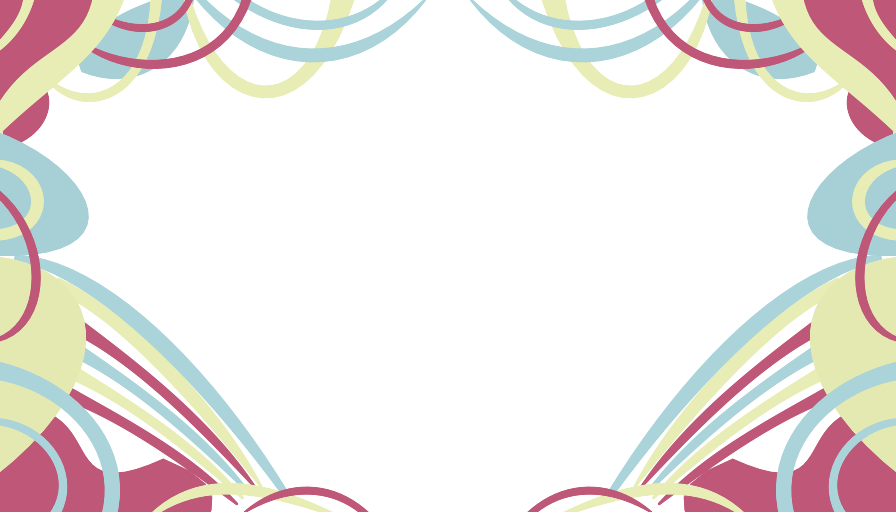
Give the GLSL for this background, as a Shadertoy shader.

```glsl
const vec3 YELLOW = vec3(0.906, 0.929, 0.71);
const vec3 BLUE = vec3(0.665, 0.827, 0.855);
const vec3 PINK = vec3(0.75, 0.34, 0.47);
const int STEPS = 20;

vec2 point;      // mirrored position, y measured down from the top edge
vec3 colour;     // painted so far
float softness;  // edge width

vec2 cubic(vec2 a, vec2 b, vec2 c, vec2 d, float t) {
    float s = 1.0 - t;
    return s * s * s * a + 3.0 * s * t * (s * b + t * c) + t * t * t * d;
}

// Distance to a segment in x, place along it in y
vec2 segment(vec2 a, vec2 b) {
    vec2 ab = b - a, ap = point - a;
    float h = clamp(dot(ap, ab) / dot(ab, ab), 0.0, 1.0);
    return vec2(length(ap - ab * h), h);
}

void paint(float dist, vec3 tint) {
    colour = mix(colour, tint, 1.0 - smoothstep(-0.5, 0.5, dist / softness));
}

// Curved stroke; width holds the half widths at start, middle and end
void ribbon(vec2 a, vec2 b, vec2 c, vec2 d, vec3 width, vec3 tint) {
    vec2 low = min(min(a, b), min(c, d)) - 0.2;
    vec2 high = max(max(a, b), max(c, d)) + 0.2;
    if (any(lessThan(point, low)) || any(greaterThan(point, high))) return;
    float dist = 9.0;
    vec2 last = a;
    for (int i = 0; i < STEPS; i++) {
        vec2 next = cubic(a, b, c, d, float(i + 1) / float(STEPS));
        vec2 hit = segment(last, next);
        float t = (float(i) + hit.y) / float(STEPS);
        float w = mix(mix(width.x, width.z, t), width.y, 4.0 * t * (1.0 - t));
        dist = min(dist, hit.x - w);
        last = next;
    }
    paint(dist, tint);
}

// Closed shape: curve a..d, then back from d to a through e and f
void blob(vec2 a, vec2 b, vec2 c, vec2 d, vec2 e, vec2 f, vec3 tint) {
    float dist = 9.0, side = 1.0;
    vec2 last = a;
    for (int i = 1; i <= 2 * STEPS; i++) {
        float t = float(i) / float(STEPS);
        vec2 next = t <= 1.0 ? cubic(a, b, c, d, t) : cubic(d, e, f, a, t - 1.0);
        dist = min(dist, segment(last, next).x);
        if ((last.y > point.y) != (next.y > point.y)) {
            float crossing = mix(last.x, next.x, (point.y - last.y) / (next.y - last.y));
            if (point.x < crossing) side = -side;
        }
        last = next;
    }
    paint(dist * side, tint);
}

void topCorner() {
    blob(vec2(1.67, -0.1), vec2(1.65, 0.5), vec2(1.2, 0.82), vec2(0.7, 0.62),
         vec2(0.6, 0.45), vec2(0.8, 0.1), BLUE * 0.98);
    ribbon(vec2(0.45, 0.72), vec2(0.75, 0.98), vec2(1.28, 0.85), vec2(1.34, -0.02), vec3(0.02, 0.04, 0.05), YELLOW);
    ribbon(vec2(1.6, -0.02), vec2(1.85, 1.0), vec2(2.65, 1.12), vec2(2.94, -0.02), vec3(0.03, 0.055, 0.1), YELLOW);
    ribbon(vec2(1.68, -0.05), vec2(2.25, 0.62), vec2(3.05, 0.67), vec2(3.65, -0.01), vec3(0.03, 0.06, 0.01), BLUE);
    ribbon(vec2(2.03, -0.03), vec2(2.45, 0.29), vec2(3.0, 0.31), vec2(3.32, -0.03), vec3(0.04, 0.04, 0.02), BLUE);
    ribbon(vec2(0.75, 0.4), vec2(1.15, 0.65), vec2(1.9, 0.65), vec2(2.12, -0.02), vec3(0.02, 0.04, 0.04), PINK);
    ribbon(vec2(0.85, 0.12), vec2(1.1, 0.3), vec2(1.5, 0.3), vec2(1.63, -0.02), vec3(0.02, 0.035, 0.03), PINK);
    // Berry, stem and its core
    blob(vec2(0.35, 0.7), vec2(0.5, 0.85), vec2(0.42, 1.15), vec2(0.1, 1.26),
         vec2(-0.1, 1.1), vec2(0.1, 0.8), PINK);
    blob(vec2(1.08, -0.05), vec2(0.9, 0.5), vec2(0.45, 0.7), vec2(-0.05, 1.2),
         vec2(-1.0, 0.0), vec2(0.0, -1.0), YELLOW);
    blob(vec2(0.8, -0.05), vec2(0.72, 0.45), vec2(0.25, 0.4), vec2(-0.05, 0.95),
         vec2(-1.0, 0.0), vec2(0.0, -1.0), PINK);
    ribbon(vec2(0.25, -0.03), vec2(0.22, 0.15), vec2(0.1, 0.3), vec2(-0.03, 0.42), vec3(0.05, 0.04, 0.03), YELLOW);
}

// Tapering strokes fanning toward the lower middle
void beams() {
    for (int i = 3; i >= 0; i--) {
        float k = float(i);
        vec3 tint = i == 1 ? BLUE : i == 2 ? YELLOW : PINK;
        ribbon(vec2(0.7 - 0.05 * k, 2.83 + 0.18 * k), vec2(1.2 - 0.05 * k, 3.15 + 0.15 * k),
               vec2(1.75 - 0.05 * k, 3.64 + 0.1 * k), vec2(2.18 - 0.05 * k, 4.18 + 0.05 * k),
               vec3(0.065, 0.042, 0.012), tint);
    }
    ribbon(vec2(0.5, 2.45), vec2(1.05, 2.7), vec2(1.8, 3.5), vec2(2.25, 4.2), vec3(0.06, 0.06, 0.01), YELLOW);
    ribbon(vec2(0.15, 2.22), vec2(0.85, 2.3), vec2(1.75, 3.2), vec2(2.45, 4.25), vec3(0.03, 0.07, 0.03), BLUE);
}

void sideAndBottom() {
    blob(vec2(0.25, 3.5), vec2(0.9, 3.6), vec2(0.5, 4.35), vec2(1.4, 3.94),
         vec2(3.2, 4.6), vec2(-1.4, 6.0), PINK);
    blob(vec2(-0.05, 2.2), vec2(0.9, 2.3), vec2(1.1, 3.2), vec2(-0.05, 4.1),
         vec2(-0.5, 3.5), vec2(-0.5, 2.8), YELLOW * 0.985);
    blob(vec2(-0.05, 1.12), vec2(0.85, 1.45), vec2(1.2, 2.25), vec2(-0.05, 2.2),
         vec2(-0.5, 2.0), vec2(-0.5, 1.3), BLUE * 0.98);
    // Rings on the side
    ribbon(vec2(-0.02, 1.4), vec2(0.42, 1.48), vec2(0.45, 1.98), vec2(-0.02, 2.02), vec3(0.03, 0.055, 0.05), YELLOW);
    ribbon(vec2(-0.02, 1.66), vec2(0.42, 2.05), vec2(0.42, 2.78), vec2(-0.02, 2.92), vec3(0.03, 0.04, 0.02), PINK);
    // Hooks in the corner
    ribbon(vec2(-0.05, 3.18), vec2(0.6, 3.3), vec2(1.1, 3.85), vec2(0.93, 4.45), vec3(0.08, 0.065, 0.065), BLUE);
    ribbon(vec2(-0.05, 3.62), vec2(0.4, 3.65), vec2(0.7, 4.1), vec2(0.45, 4.45), vec3(0.03, 0.035, 0.045), BLUE);
    // Low arches
    ribbon(vec2(1.3, 4.43), vec2(1.7, 4.1), vec2(2.2, 4.15), vec2(2.85, 4.42), vec3(0.02, 0.05, 0.02), YELLOW);
    ribbon(vec2(2.1, 4.4), vec2(2.45, 4.15), vec2(2.85, 4.15), vec2(3.15, 4.43), vec3(0.01, 0.035, 0.03), PINK);
}

void mainImage(out vec4 fragColor, in vec2 fragCoord) {
    vec2 uv = fragCoord / iResolution.xy;
    point = vec2(3.84 * (1.0 - abs(2.0 * uv.x - 1.0)), 4.4 * (1.0 - uv.y));
    softness = 4.4 / iResolution.y;
    colour = vec3(1.0);
    topCorner();
    beams();
    sideAndBottom();
    fragColor = vec4(colour, 1.0);
}
```
